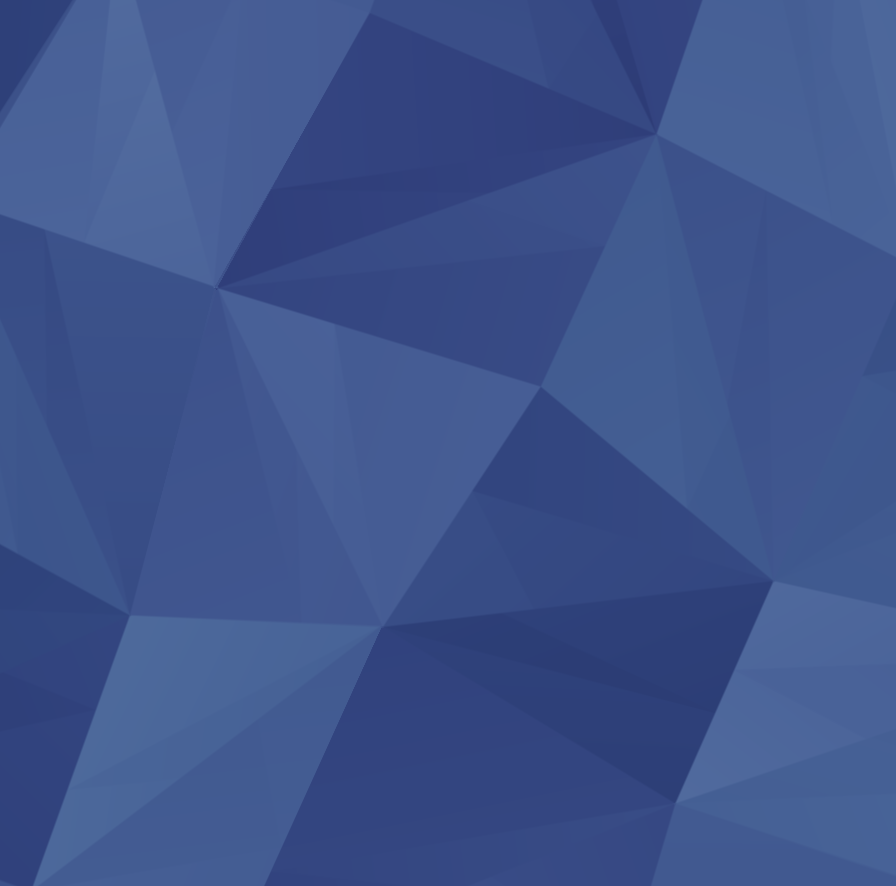
Give the GLSL for this background, as a WebGL 2 fragment shader.

```glsl
#version 300 es
precision highp float;
// Low-poly backdrop of muted blue facets with crisp edges and soft shading.
// A turned, jittered grid is cut into triangles; each takes a tone from a
// blue ramp, and faint creases split it again into close shades.

uniform vec2 u_resolution;
out vec4 fragColor;

const float CELLS = 3.0;               // grid cells along the canvas height
const float JITTER = 0.40;             // range of vertex displacement, in cells
const float MESH_ANGLE = 0.41;         // turn of the grid, in radians
const vec2 MESH_ORIGIN = vec2(0.58, 0.52);
const float EDGE_WIDTH = 0.003;        // edge softness, in canvas heights

float hash(vec2 p) {
    return fract(sin(dot(p, vec2(127.1, 311.7))) * 43758.5453);
}

float cross2(vec2 a, vec2 b) {
    return a.x * b.y - a.y * b.x;
}

mat2 rotation(float angle) {
    float c = cos(angle), s = sin(angle);
    return mat2(c, s, -s, c);
}

// Displaced grid vertex.
vec2 meshVertex(vec2 id) {
    vec2 random = vec2(hash(id + 3.7), hash(id + 41.3));
    return id + (random - 0.5) * JITTER;
}

// Signed distance to the line a-b, positive on its left.
float lineDistance(vec2 p, vec2 a, vec2 b) {
    vec2 edge = b - a;
    return cross2(edge, p - a) / max(length(edge), 1e-4);
}

// Smooth step across a line or edge.
float softSide(float d, float soft) {
    return smoothstep(-0.5, 0.5, d / soft);
}

// Smaller of the two triangle areas left by cutting a quad along a-c.
float smallestPart(vec2 a, vec2 b, vec2 c, vec2 d) {
    return min(cross2(b - a, c - a), cross2(c - a, d - a));
}

// Blue ramp; stops are spaced by how much area each shade should fill.
vec3 blueRamp(float tone) {
    const vec3 deep = vec3(0.172, 0.238, 0.460);
    const vec3 dark = vec3(0.19, 0.26, 0.49);
    const vec3 middle = vec3(0.24, 0.33, 0.55);
    const vec3 light = vec3(0.29, 0.39, 0.60);
    const vec3 pale = vec3(0.36, 0.47, 0.65);
    vec3 color = mix(deep, dark, clamp(tone / 0.12, 0.0, 1.0));
    color = mix(color, middle, clamp((tone - 0.12) / 0.40, 0.0, 1.0));
    color = mix(color, light, clamp((tone - 0.52) / 0.43, 0.0, 1.0));
    return mix(color, pale, clamp((tone - 0.95) / 0.25, 0.0, 1.0));
}

// Linear shading across a facet in a random direction.
float facetShade(vec2 offset, float seed) {
    float angle = 6.2832 * seed;
    return 0.12 * dot(offset, vec2(cos(angle), sin(angle)));
}

// Random tone step, never quite zero.
float creaseStep(float random) {
    return 0.11 * (random - 0.5) + 0.04 * sign(random - 0.5);
}

// Facet colour times coverage, with the coverage in w.
vec4 facet(vec2 p, vec2 a, vec2 b, vec2 c, vec2 id, float tone, float soft) {
    float inside = min(lineDistance(p, a, b),
                   min(lineDistance(p, b, c), lineDistance(p, c, a)));
    vec2 offset = p - (a + b + c) / 3.0;

    // A crease runs from one corner, and a second one cuts its left half.
    vec2 foot = mix(b, c, 0.3 + 0.4 * hash(id + 17.0));
    vec2 branch = mix(a, c, 0.3 + 0.4 * hash(id + 23.0));
    float side = softSide(lineDistance(p, a, foot), soft);
    float corner = side * softSide(lineDistance(p, branch, foot), soft);
    tone += creaseStep(hash(id + 29.0)) * (side - 0.5);
    tone += creaseStep(hash(id + 37.0)) * 0.7 * corner;
    tone += mix(facetShade(offset, hash(id + 5.0)),
                facetShade(offset, hash(id + 11.0)), side);

    // A tiny tail in the weight closes hairline gaps between facets.
    float tail = 0.001 * exp(30.0 * min(inside, 0.0));
    float weight = softSide(inside, soft) + tail;
    vec3 tint = vec3(0.004, -0.005, 0.002) * (2.0 * hash(id + 53.0) - 1.0);
    return vec4(blueRamp(tone) + tint, 1.0) * weight;
}

// Evenly spread tone that rises and falls without a jump.
float foldedTone(float x) {
    return 1.0 - abs(2.0 * fract(x) - 1.0);
}

// Both triangles of one grid cell, cut along the better diagonal.
vec4 meshCell(vec2 p, vec2 id, float soft) {
    vec2 a = meshVertex(id), b = meshVertex(id + vec2(1.0, 0.0));
    vec2 c = meshVertex(id + 1.0), d = meshVertex(id + vec2(0.0, 1.0));
    if (smallestPart(a, b, c, d) < smallestPart(b, c, d, a)) {
        vec2 first = a;
        a = b; b = c; c = d; d = first;
    }
    float phase = 0.25 + dot(id, vec2(0.414, 0.232));
    return facet(p, a, b, c, id, foldedTone(phase), soft)
         + facet(p, c, d, a, id + 0.5, foldedTone(phase + 0.1), soft);
}

void main() {
    vec2 canvas = gl_FragCoord.xy / u_resolution.y;
    vec2 p = rotation(MESH_ANGLE) * (canvas - MESH_ORIGIN) * CELLS;
    float soft = CELLS * max(EDGE_WIDTH, 1.2 / u_resolution.y);

    // Blend the cells whose displaced corners may reach this point.
    vec4 sum = vec4(0.0);
    for (int y = -1; y <= 1; y++)
        for (int x = -1; x <= 1; x++)
            sum += meshCell(p, floor(p) + vec2(x, y), soft);
    fragColor = vec4(sum.rgb / max(sum.w, 1e-6), 1.0);
}
```
